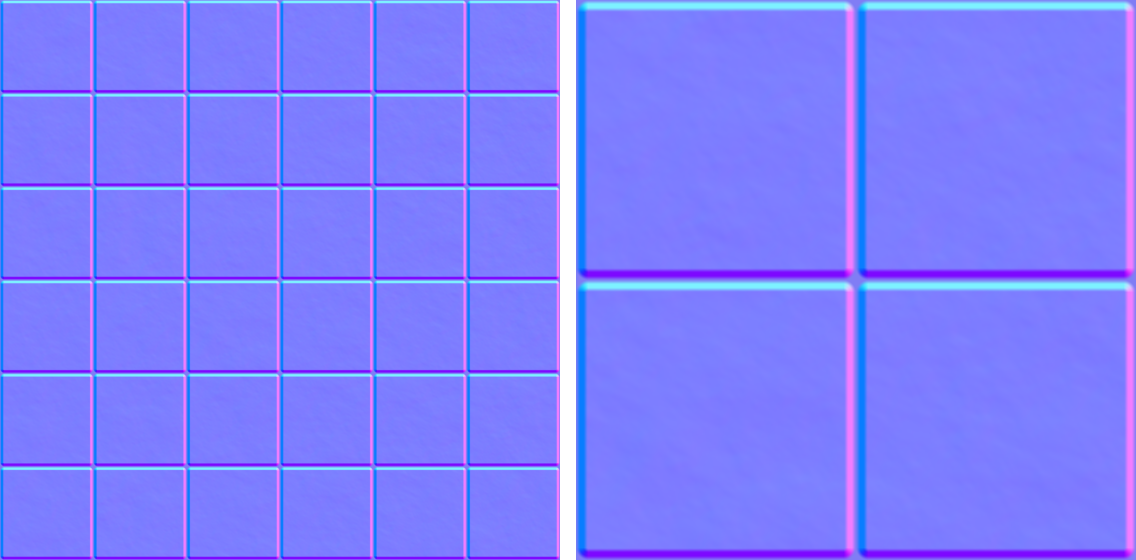
Left: the whole. Right: its middle third, enlarged.
Reproduce this texture map procedurally as a WebGL 1 fragment shader.

```glsl
precision highp float;

uniform vec2 u_resolution;

#define TILES 6.0
#define GROOVE_EDGE 0.0075
#define BEVEL_END 0.0345
#define BEVEL_SOFTNESS 0.0095
#define CORNER_RADIUS 0.044
#define BEVEL_SLOPE 0.46
#define GRAIN_FREQUENCY 13.0
#define GRAIN_SLOPE 0.020
#define BROAD_SCALE 0.3
#define BROAD_HEIGHT 1.5
#define FLAT_COLOR vec3(0.49, 0.49, 1.0)
#define GROOVE_COLOR vec3(0.50, 0.49, 0.96)

float hash(vec2 p) {
    p = fract(p * vec2(0.1317, 0.1731));
    p += dot(p, p.yx + 19.19);
    return fract((p.x + p.y) * p.x * 7.31);
}

float valueNoise(vec2 p) {
    vec2 cell = floor(p);
    vec2 f = fract(p);
    f = f * f * f * (f * (f * 6.0 - 15.0) + 10.0);
    float low = mix(hash(cell), hash(cell + vec2(1.0, 0.0)), f.x);
    float high = mix(hash(cell + vec2(0.0, 1.0)), hash(cell + vec2(1.0)), f.x);
    return mix(low, high, f.y);
}

// Broad swells plus fine relief drawn out along a shallow diagonal
float grainHeight(vec2 p) {
    float height = BROAD_HEIGHT * valueNoise(p * BROAD_SCALE + 5.7);
    p = vec2(0.80 * p.x - 0.35 * p.y, 0.40 * p.x + 0.95 * p.y);
    float amplitude = 0.5;
    for (int octave = 0; octave < 3; octave++) {
        height += amplitude * valueNoise(p);
        p = p * 2.03 + 17.3;
        amplitude *= 0.4;
    }
    return height;
}

vec2 grainSlope(vec2 p) {
    const float stepSize = 0.12;
    vec2 dx = vec2(stepSize, 0.0);
    vec2 dy = dx.yx;
    vec2 rise = vec2(grainHeight(p - dx) - grainHeight(p + dx),
                     grainHeight(p - dy) - grainHeight(p + dy));
    return rise / (2.0 * stepSize);
}

// Outward direction in xy, depth inside the rounded tile in z
vec3 tileEdge(vec2 p) {
    vec2 q = abs(p) - (0.5 - CORNER_RADIUS);
    vec2 outside = max(q, 0.0);
    float depth = CORNER_RADIUS - length(outside) - min(max(q.x, q.y), 0.0);
    vec2 axis = q.x > q.y ? vec2(1.0, 0.0) : vec2(0.0, 1.0);
    vec2 direction = min(q.x, q.y) > 0.0 ? normalize(outside) : axis;
    return vec3(direction * sign(p), depth);
}

void main() {
    vec2 grid = gl_FragCoord.xy / u_resolution * TILES;
    vec2 tile = floor(grid);
    float pixel = TILES / min(u_resolution.x, u_resolution.y);
    float soft = max(BEVEL_SOFTNESS, 0.5 * pixel);

    // Bevel band between groove and tile face
    vec3 edge = tileEdge(fract(grid) - 0.5);
    float raised = smoothstep(GROOVE_EDGE - soft, GROOVE_EDGE + soft, edge.z);
    float face = smoothstep(BEVEL_END - soft, BEVEL_END + soft, edge.z);
    vec2 slope = edge.xy * BEVEL_SLOPE * (raised - face);

    // Each tile samples its own patch of relief
    vec2 patchOffset = 31.0 * vec2(hash(tile + 3.7), hash(tile.yx + 11.3));
    slope += GRAIN_SLOPE * face * grainSlope(grid * GRAIN_FREQUENCY + patchOffset);

    vec3 color = mix(GROOVE_COLOR, FLAT_COLOR, raised);
    color.xy += slope;
    gl_FragColor = vec4(clamp(color, 0.0, 1.0), 1.0);
}
```
